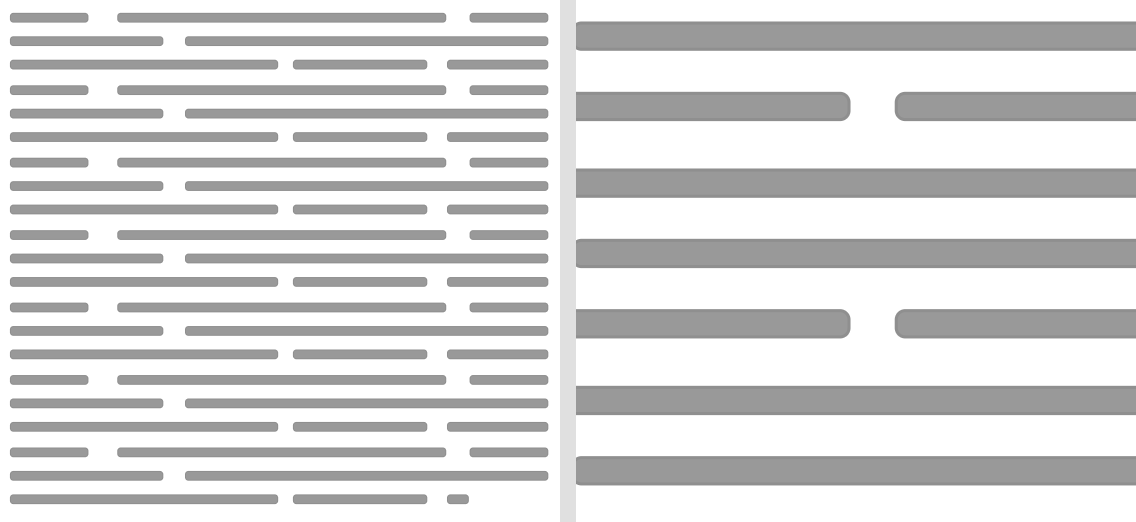
Left, the full canvas; right, a detail of the centre.
Reproduce this pattern procedurally as a Shadertoy shader.

```glsl
// Rows of rounded grey dashes on white: a group of three rows repeated down the canvas.
// Each row is one long band cut by two gaps; dashes are rounded-box distances with
// a thin darker rim, and the very last dash is cut short.

#define WIDTH 768.0        // canvas width in design units
#define GROUPS 7.0         // repeats down
#define PERIOD 99.35       // height of one three-row group
#define FIRST_ROW 24.3     // centre of the first row, from the top
#define ROW_STEP 32.15     // distance between rows in a group
#define LEFT 13.6          // left end of the rows
#define RIGHT 752.0        // right end of the rows
#define LAST_END 643.0     // right end of the last row
#define HALF_THICK 6.7     // half thickness of a dash
#define CORNER 4.8         // corner radius
#define RIM 1.4            // width of the darker rim

const vec3 PAPER = vec3(1.0);
const vec3 FILL = vec3(0.60);
const vec3 EDGE = vec3(0.56);

// Rounded dash from x = a to x = b, centred on y = 0
float dashDistance(vec2 p, float a, float b) {
    vec2 halfSize = vec2(0.5 * (b - a), HALF_THICK);
    vec2 q = abs(p - vec2(0.5 * (a + b), 0.0)) - halfSize + CORNER;
    return length(max(q, 0.0)) + min(max(q.x, q.y), 0.0) - CORNER;
}

// Start and end of both gaps in a row; an empty gap sits at the right end
vec4 rowGaps(float row) {
    if (row < 0.5) return vec4(121.3, 160.8, 612.0, 644.0);
    if (row < 1.5) return vec4(224.0, 253.7, RIGHT, RIGHT);
    return vec4(381.5, 401.7, 586.0, 613.0);
}

void mainImage(out vec4 fragColor, in vec2 fragCoord) {
    // Design units, with y running down from the top
    float pixel = WIDTH / iResolution.x;
    vec2 p = vec2(fragCoord.x, iResolution.y - fragCoord.y) * pixel;

    // Fold into one group, then into the nearest of its rows
    float group = clamp(floor(p.y / PERIOD), 0.0, GROUPS - 1.0);
    p.y -= group * PERIOD + FIRST_ROW;
    float row = clamp(floor(p.y / ROW_STEP + 0.5), 0.0, 2.0);
    p.y -= row * ROW_STEP;

    // Three dashes around two gaps
    bool lastRow = group > GROUPS - 1.5 && row > 1.5;
    float rowEnd = lastRow ? LAST_END : RIGHT;
    vec4 gaps = rowGaps(row);
    float d = dashDistance(p, LEFT, gaps.x);
    d = min(d, dashDistance(p, gaps.y, gaps.z));
    d = min(d, dashDistance(p, gaps.w, rowEnd));

    // Rim and fill with one-pixel smoothing
    float coverage = clamp(0.5 - d / pixel, 0.0, 1.0);
    float inner = clamp(0.5 - (d + RIM) / pixel, 0.0, 1.0);
    vec3 color = mix(PAPER, mix(EDGE, FILL, inner), coverage);
    fragColor = vec4(color, 1.0);
}
```
